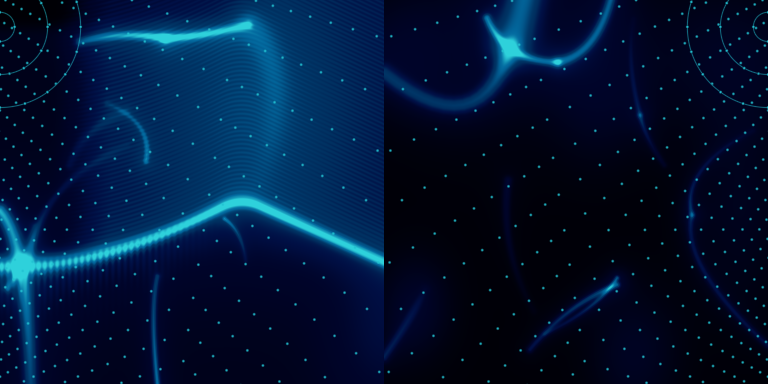
Give the GLSL for this background, as a Shadertoy shader.

```glsl
// Two dark panels of glowing blue ribbons under a mirrored net of cyan dots and rings.

const float TAU = 6.28318;
const vec3 DOT_COLOR = vec3(.13, .76, .82);

// Dot lattice in perspective, measured from the top left corner
const vec2 NET_ORIGIN = vec2(.695, .378);
const vec2 NET_ROW = vec2(.0221, .0125);
const vec2 NET_COLUMN = vec2(-.0057, .117);
const vec2 NET_DEPTH = vec2(-.031, .02);
const float NET_BEND = -3.;
const float NET_STRETCH = 1.7;

// Light energy to colour: black, navy, blue, teal, cyan
vec3 lightRamp(float e) {
    vec3 c = mix(vec3(0, 0, .02), vec3(0, .015, .16), smoothstep(0., .22, e));
    c = mix(c, vec3(0, .06, .27), smoothstep(.2, .36, e));
    c = mix(c, vec3(0, .19, .38), smoothstep(.33, .5, e));
    c = mix(c, vec3(.01, .41, .62), smoothstep(.48, .75, e));
    return mix(c, vec3(.18, .82, .86), smoothstep(.72, 1.05, e));
}

float blob(vec2 p, vec2 center, vec2 radius) {
    vec2 q = (p - center) / radius;
    return exp(-dot(q, q));
}

// Glow along a quadratic curve: (start, control), (end, power at start and end)
float ribbon(vec2 p, vec4 head, vec4 tail, float width) {
    const float STEPS = 14.;
    float nearest = 1e3, along = 0.;
    vec2 from = head.xy;
    for (float i = 1.; i <= STEPS; i++) {
        float t = i / STEPS;
        vec2 to = mix(mix(head.xy, head.zw, t), mix(head.zw, tail.xy, t), t);
        vec2 edge = to - from;
        float h = clamp(dot(p - from, edge) / dot(edge, edge), 0., 1.);
        float d = length(p - from - edge * h);
        if (d < nearest) { nearest = d; along = (i - 1. + h) / STEPS; }
        from = to;
    }
    float x = nearest / width;
    return mix(tail.z, tail.w, along) * (.7 * exp(-x * x) + .3 * exp(-x / 3.));
}

// Height of the large wave: a slow rise, a rounded peak and a straight fall
float crest(float x) {
    float rise = .31 + .175 * pow(max(x - .05, 0.) / .57, 1.8);
    float fall = .495 - .45 * (x - .61);
    float blend = max(.05 - abs(rise - fall), 0.);
    return min(rise, fall) - blend * blend * 5.;
}

float leftPanel(vec2 p) {
    float above = p.y - crest(p.x);
    float sheet = smoothstep(.13, .3, p.x) * smoothstep(-.04, .03, above);
    float e = .12 + .25 * sheet + .2 * blob(p, vec2(.66, .7), vec2(.24, .34));
    e -= .12 * smoothstep(.9, .97, p.y) * smoothstep(.75, .55, p.x);
    e += .025 * sheet * sin(above * 560. + 9. * p.x);

    // Main wave with pleats hanging below
    float below = max(-above, 0.);
    float x = above / mix(.024, .016, smoothstep(.1, .5, p.x));
    e += .5 * exp(-x * x) + .15 * exp(-abs(above) / .05);
    e += .2 * smoothstep(.01, -.01, above) * exp(-below / .1);
    e += .1 * sin(p.x * 390.) * exp(-below / .05) * smoothstep(.02, -.01, above)
        * smoothstep(.6, .3, p.x);
    e += .15 * blob(p, vec2(1, .12), vec2(.14, .2));

    // Upper wave and its fold
    e += ribbon(p, vec4(.208, .891, .32, .92), vec4(.43, .9, .4, .65), .011);
    e += ribbon(p, vec4(.43, .9, .53, .905), vec4(.646, .935, .65, .5), .011);
    e += ribbon(p, vec4(.646, .935, .77, .82), vec4(.68, .53, .22, .03), .035);

    // Wisps
    e += ribbon(p, vec4(.28, .73, .4, .68), vec4(.38, .58, .15, .4), .007);
    e += ribbon(p, vec4(.08, .33, .1, .52), vec4(.33, .62, .3, .05), .01);
    e += ribbon(p, vec4(.18, .57, .22, .67), vec4(.33, .71, .12, .12), .012);
    e += ribbon(p, vec4(.41, .28, .39, .2), vec4(.41, 0, .3, .6), .007);
    e += ribbon(p, vec4(.585, .43, .63, .4), vec4(.64, .32, .4, .1), .005);
    e += ribbon(p, vec4(0, .45, .07, .38), vec4(.08, 0, .8, .45), .018);
    return e + ribbon(p, vec4(.02, .25, .07, .32), vec4(.09, .41, .4, .15), .01);
}

float rightPanel(vec2 p) {
    float e = .03 + .13 * blob(p, vec2(1.56, .78), vec2(.13, .2));
    e += .13 * blob(p, vec2(1.65, .08), vec2(.12, .17));
    e += .14 * blob(p, vec2(1.08, .2), vec2(.1, .14));
    e += .1 * blob(p, vec2(1.93, .45), vec2(.13, .28));
    e += .12 * blob(p, vec2(1.9, .85), vec2(.22, .2));
    e += .12 * blob(p, vec2(1.08, .88), vec2(.16, .15));

    // Broad tube and the bright bowl crossing it
    e += ribbon(p, vec4(1, .81, 1.25, .61), vec4(1.33, .88, .4, .5), .022);
    e += ribbon(p, vec4(1.33, .88, 1.35, .93), vec4(1.37, 1.03, .5, .65), .05);
    e += ribbon(p, vec4(1.268, .953, 1.315, .84), vec4(1.453, .838, .6, .5), .01);
    e += ribbon(p, vec4(1.453, .838, 1.55, .857), vec4(1.59, 1, .5, .55), .013);

    // Wisps
    e += ribbon(p, vec4(1.65, .95, 1.63, .84), vec4(1.667, .7, .05, .25), .007);
    e += ribbon(p, vec4(1.667, .7, 1.68, .64), vec4(1.73, .57, .35, .1), .007);
    e += ribbon(p, vec4(1.96, .66, 1.77, .56), vec4(1.802, .44, .1, .4), .007);
    e += ribbon(p, vec4(1.802, .44, 1.77, .31), vec4(2, .1, .3, .25), .008);
    e += ribbon(p, vec4(1.323, .53, 1.3, .35), vec4(1.39, .19, .2, .05), .01);
    e += ribbon(p, vec4(1.38, .09, 1.48, .21), vec4(1.607, .258, .3, .5), .008);
    e += ribbon(p, vec4(1.42, .13, 1.56, .2), vec4(1.607, .276, .15, .5), .006);
    return e + ribbon(p, vec4(1, .07, 1.07, .17), vec4(1.107, .245, .35, .1), .012);
}

// Distance to the nearest dot: invert the perspective, round, project back
float netDistance(vec2 q) {
    mat2 unproject = inverse(mat2(NET_ROW - NET_DEPTH.x * q, NET_COLUMN - NET_DEPTH.y * q));
    vec2 k = unproject * (q - NET_ORIGIN);
    k.x += min(k.x - NET_BEND, 0.) * (1. / NET_STRETCH - 1.);
    k = round(k);
    k.x += min(k.x - NET_BEND, 0.) * (NET_STRETCH - 1.);
    return length(q - (NET_ORIGIN + k.x * NET_ROW + k.y * NET_COLUMN) / (1. + dot(k, NET_DEPTH)));
}

// Thin circle strung with beads
float beadedRing(vec2 q, float radius, float pixel) {
    float gap = TAU / round(TAU * radius / .065);
    float angle = round(atan(q.y, q.x) / gap) * gap;
    float bead = length(q - radius * vec2(cos(angle), sin(angle))) - .003;
    float line = abs(length(q) - radius) - .0008;
    return max(smoothstep(pixel, -pixel, bead), .75 * smoothstep(pixel, -pixel, line));
}

void mainImage(out vec4 fragColor, in vec2 fragCoord) {
    vec2 p = fragCoord / iResolution.xy * vec2(2, 1);
    float pixel = 1. / iResolution.y;
    vec3 color = lightRamp(p.x < 1. ? leftPanel(p) : rightPanel(p));

    // Dots and rings mirrored about the seam
    vec2 q = vec2(1. - abs(p.x - 1.), 1. - p.y);
    float marks = .9 * smoothstep(pixel, -pixel, netDistance(q) - .003);
    for (float i = 0.; i < 3.; i++)
        marks = max(marks, beadedRing(q - vec2(0, .07), .038 + .086 * i, pixel));
    fragColor = vec4(mix(color, DOT_COLOR, marks), 1);
}
```
